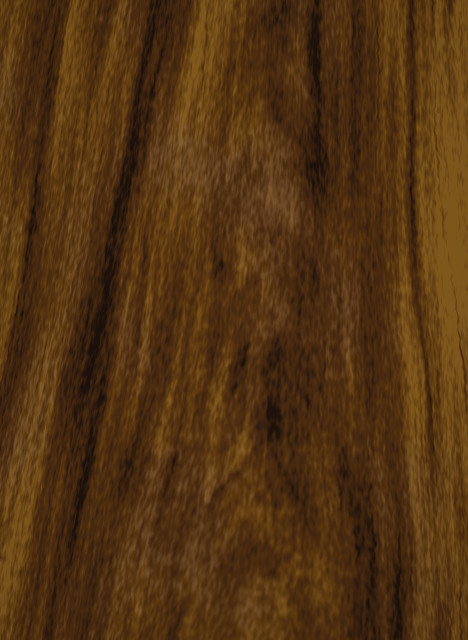
A WebGL 2 fragment shader for this texture:

```glsl
#version 300 es
precision highp float;

uniform vec2 u_resolution;
out vec4 fragColor;

#define BASE_TONE 0.60
#define LEAN_LEFT 0.23
#define LEAN_RIGHT -0.06
#define HEART_X 0.57
#define HEART_WIDTH 0.15
#define ARCH_CURVE 6.5
#define STREAK_AMOUNT 0.58
#define FINE_AMOUNT 0.34
#define ARCH_AMOUNT 0.55
#define VEIN_DEPTH 0.30
#define PORE_DEPTH 0.27
#define PORE_SCALE vec2(165.0, 52.0)

// Random unit gradient for a lattice point
vec2 gradient(vec2 cell) {
    uvec2 q = uvec2(ivec2(cell) + 4096);
    uint h = q.x * 1597334673u ^ q.y * 3812015801u;
    h = (h ^ (h >> 15)) * 2246822519u;
    h ^= h >> 13;
    float angle = float(h & 65535u) / 65536.0 * 6.2832;
    return vec2(cos(angle), sin(angle));
}

float gradientNoise(vec2 p) {
    vec2 i = floor(p), f = p - i;
    vec2 w = f * f * f * (f * (f * 6.0 - 15.0) + 10.0);
    vec2 e = vec2(1.0, 0.0);
    float bottom = mix(dot(gradient(i), f), dot(gradient(i + e), f - e), w.x);
    float top = mix(dot(gradient(i + e.yx), f - e.yx),
                    dot(gradient(i + 1.0), f - 1.0), w.x);
    return mix(bottom, top, w.y);
}

float fbm(vec2 p) {
    float sum = 0.0, amplitude = 0.8;
    for (int i = 0; i < 4; i++) {
        sum += amplitude * gradientNoise(p);
        p = p * 2.03 + 17.3;
        amplitude *= 0.58;
    }
    return sum;
}

float bell(float x, float center, float width) {
    float d = (x - center) / width;
    return exp(-d * d);
}

// Piecewise ramp from near black to gold
vec3 woodColor(float tone) {
    vec3 ramp[7] = vec3[7](
        vec3(0.11, 0.065, 0.04), vec3(0.19, 0.11, 0.05), vec3(0.26, 0.15, 0.06),
        vec3(0.31, 0.18, 0.06), vec3(0.37, 0.23, 0.06), vec3(0.44, 0.29, 0.09),
        vec3(0.51, 0.35, 0.11));
    vec3 color = ramp[0];
    for (int i = 1; i < 7; i++)
        color = mix(color, ramp[i], clamp(tone * 6.0 - float(i - 1), 0.0, 1.0));
    return color;
}

void main() {
    vec2 uv = gl_FragCoord.xy / u_resolution;
    float x = uv.x, depth = 1.0 - uv.y;

    // Grain coordinate: fibres fan out towards the bottom
    float lean = mix(LEAN_LEFT, LEAN_RIGHT, smoothstep(0.15, 0.95, x));
    float straight = x + lean * depth;
    float grain = straight + 0.020 * gradientNoise(vec2(x * 4.0, depth * 3.0))
                + 0.006 * gradientNoise(vec2(x * 14.0, depth * 11.0))
                + 0.004 * gradientNoise(vec2(x * 30.0, depth * 90.0));
    float heart = bell(x, HEART_X, HEART_WIDTH);
    float rightSide = smoothstep(0.72, 0.95, x);

    // Broad and fine streaks
    float streaks = fbm(vec2(grain * 15.0, depth * 1.3));
    float fineStreaks = fbm(vec2(grain * 52.0, depth * 3.0 + 7.0));
    float tone = BASE_TONE + STREAK_AMOUNT * streaks * (1.0 - 0.5 * heart)
               + FINE_AMOUNT * fineStreaks * (1.0 - 0.4 * heart);

    // Arched figure with tapering flames in the heart
    float offset = x - HEART_X + 0.05 * gradientNoise(vec2(x * 5.0, depth * 4.0) + 31.0);
    float arch = depth - ARCH_CURVE * offset * offset;
    tone += ARCH_AMOUNT * heart * fbm(vec2(arch * 8.0, x * 6.0 + 3.0));
    float flame = gradientNoise(vec2(grain * 23.0, depth * 6.0) + 53.0)
                + 0.15 * gradientNoise(vec2(grain * 70.0, depth * 25.0));
    float flameZone = bell(x, 0.48, 0.18) * smoothstep(0.2, 0.4, depth);
    tone += flameZone * (0.26 * smoothstep(0.25, 0.38, flame)
                       - 0.32 * smoothstep(0.24, 0.42, -flame));

    // Pale sapwood, shaded heart
    tone += 0.16 * bell(grain, 0.47, 0.06) * (1.0 - smoothstep(0.3, 0.8, depth));
    tone += 0.10 * bell(grain, 0.23, 0.05) + 0.20 * smoothstep(0.83, 0.93, x);
    tone -= 0.13 * bell(x, 0.70, 0.13) + 0.06 * heart * depth;

    // Dark heartwood bands
    float broken = 0.9 + 0.9 * gradientNoise(vec2(grain * 40.0, depth * 3.0) + 11.0);
    float bands = 0.46 * bell(grain, 0.335, 0.044) + 0.42 * bell(grain, 0.145, 0.018)
                + 0.32 * bell(grain, 0.68, 0.022) * (1.0 - smoothstep(0.1, 0.6, depth))
                + 0.22 * bell(grain, 0.80, 0.020) * smoothstep(0.1, 0.7, depth)
                + 0.34 * bell(grain, 0.872, 0.007);
    tone -= bands * broken;

    // Thin veins that come and go along the grain
    float vein = abs(gradientNoise(vec2(grain * 25.0, depth * 1.2) + 71.0));
    float gate = smoothstep(-0.1, 0.3, gradientNoise(vec2(grain * 9.0, depth * 4.0) + 5.0));
    tone -= VEIN_DEPTH * (1.0 - smoothstep(0.0, 0.08, vein)) * gate
          * (0.7 + 0.6 * rightSide) * (1.0 - 0.7 * heart);

    // Short pores along the fibres
    vec2 fibre = vec2(straight, depth) * PORE_SCALE;
    float pores = gradientNoise(fibre) + 0.7 * gradientNoise(fibre * 1.6 + 29.0);
    tone += PORE_DEPTH * pores;

    // Dusty sheen and edge falloff
    vec3 color = woodColor(clamp(tone, 0.0, 1.0));
    float sheen = smoothstep(0.0, 0.4, gradientNoise(vec2(x * 4.0, depth * 5.0) + 43.0) + 0.5 * pores);
    color += vec3(0.0, 0.010, 0.060) * sheen * smoothstep(0.45, 0.7, tone) * (1.0 - 0.6 * rightSide);
    vec2 edge = uv - 0.5;
    color *= 1.03 - 0.28 * dot(edge, edge);
    fragColor = vec4(color, 1.0);
}
```
